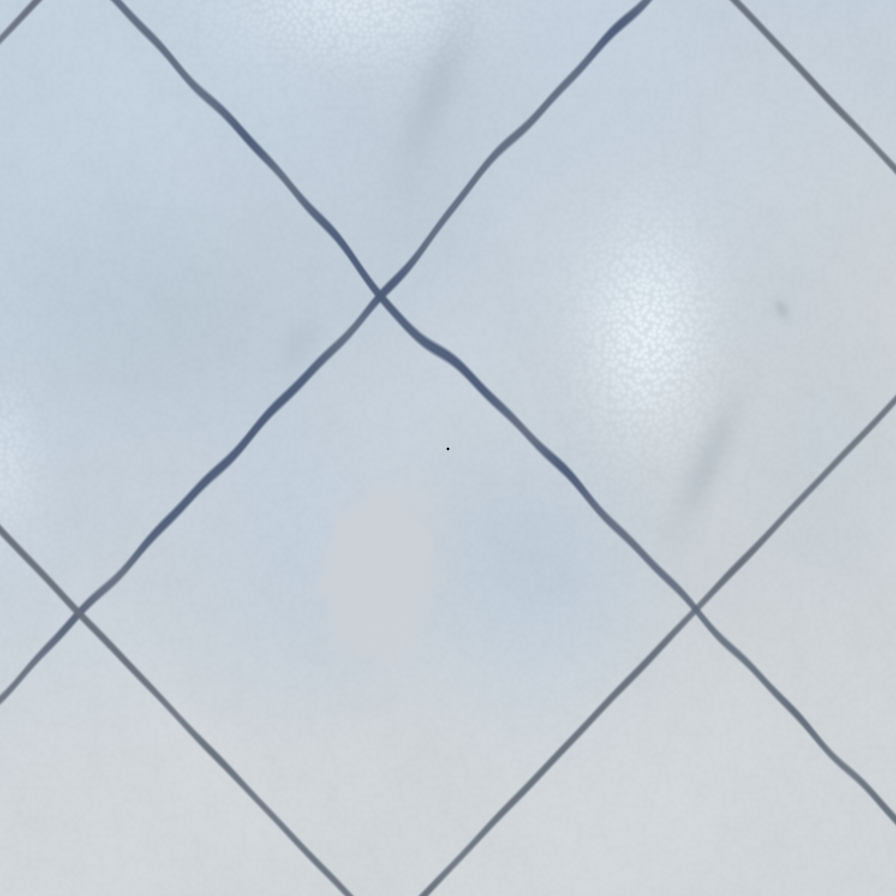
Write a WebGL 1 fragment shader that draws this texture.

```glsl
precision highp float;
// Pale glazed tiles laid on the diagonal, parted by thin hand-drawn dark seams.
// Two families of repeated lines make the lattice; the middle line of each
// wanders. Soft blobs add glare and stains, cellular noise adds the grain.
uniform vec2 u_resolution;

const float SLOPE = 1.05;      // steepness of both seam families
const float SPACING = 0.7260;  // vertical distance between parallel seams
const float RISING_START = 0.770;
const float FALLING_START = -0.1348;

const vec3 GLAZE_BLUE = vec3(0.758, 0.812, 0.868);
const vec3 GLAZE_GREY = vec3(0.806, 0.827, 0.843);
const vec3 SHADE = vec3(0.705, 0.765, 0.815);
const vec3 GLARE = vec3(0.910, 0.950, 0.975);
const vec3 STAIN = vec3(0.805, 0.820, 0.845);
const vec3 SMUDGE = vec3(0.620, 0.665, 0.705);
const vec3 SEAM_GREY = vec3(0.400, 0.435, 0.480);
const vec3 SEAM_NAVY = vec3(0.300, 0.355, 0.465);

vec2 hash2(vec2 p) {
  p = vec2(dot(p, vec2(127.1, 311.7)), dot(p, vec2(269.5, 183.3)));
  return fract(sin(p) * 43758.55);
}

// Distance to the nearest jittered point, in cells.
float cellular(vec2 p) {
  vec2 cell = floor(p), local = fract(p);
  float nearest = 2.0;
  for (int j = -1; j <= 1; j++) {
    for (int i = -1; i <= 1; i++) {
      vec2 offset = vec2(float(i), float(j));
      nearest = min(nearest, length(offset + hash2(cell + offset) - local));
    }
  }
  return nearest;
}

// Smooth drift made of layered sines, about -1 to 1.
float drift(vec2 p) {
  return 0.5 * sin(p.x * 5.0 + 1.7 * sin(p.y * 4.0))
       + 0.3 * sin(p.y * 9.0 + 2.0 * sin(p.x * 7.0))
       + 0.2 * sin(dot(p, vec2(17.0, 13.0)));
}

// Soft elliptical spot, leaning by shear.
float blob(vec2 p, vec2 centre, vec2 radius, float shear) {
  vec2 d = p - centre;
  d.x -= shear * d.y;
  d /= radius;
  return exp(-dot(d, d));
}

// Small tremble of a seam drawn by hand.
float tremble(float x, float phase) {
  return 0.0018 * sin(x * 53.0 + phase) + 0.0012 * sin(x * 97.0 + phase * 2.0);
}

// x: distance to the closest seam, y: 1 on the wandering middle seam.
vec2 seam(float coord, float start, float bend, float shake) {
  float index = floor((coord - start) / SPACING + 0.5);
  float middle = 1.0 - min(abs(index), 1.0);
  float gap = coord - start - index * SPACING;
  gap -= mix(0.2 * shake, bend + shake, middle);
  return vec2(abs(gap) / length(vec2(1.0, SLOPE)), middle);
}

// Lays one seam over the glaze; its ink thins and thickens along the way.
vec3 paintSeam(vec3 colour, vec2 line, vec2 p, float pixel) {
  float wear = line.y * smoothstep(0.10, 0.50, p.y);
  float press = 0.5 + 0.5 * sin(p.x * 31.0 + 2.0 * sin(p.y * 19.0));
  float halfWidth = mix(0.0033, 0.0041, wear) + 0.0005 * press;
  float soft = 0.0018 + 0.5 * pixel;
  float core = 1.0 - smoothstep(halfWidth - soft, halfWidth + soft, line.x);
  vec3 ink = mix(SEAM_GREY, SEAM_NAVY, wear * (0.5 + 0.5 * press));
  return mix(colour, ink, core * (0.88 + 0.08 * press));
}

vec3 glaze(vec2 p) {
  float grain = cellular(p * 150.0);
  float mottle = cellular(p * vec2(46.0, 38.0));
  float grey = smoothstep(0.30, 0.95, 0.50 * p.x + 0.85 * (1.0 - p.y));
  grey -= 0.80 * blob(p, vec2(0.600, 0.350), vec2(0.120, 0.140), 0.0);
  grey -= 0.45 * blob(p, vec2(0.340, 0.350), vec2(0.120, 0.170), 0.0);
  vec3 colour = mix(GLAZE_BLUE, GLAZE_GREY, clamp(grey + 0.10 * drift(p) + 0.1, 0.0, 1.0));

  // Broad shading: dim left and centre, lighter towards the lower edge
  float shade = 0.50 * blob(p, vec2(0.170, 0.660), vec2(0.210, 0.130), 0.2)
              + 0.30 * blob(p, vec2(0.560, 0.380), vec2(0.200, 0.120), 0.0)
              + 0.30 * blob(p, vec2(0.930, 0.500), vec2(0.100, 0.130), 0.0)
              + 0.25 * blob(p, vec2(0.480, 0.800), vec2(0.080, 0.150), 0.3);
  colour = mix(colour, SHADE, shade);
  colour += 0.012 * (1.0 - smoothstep(0.05, 0.40, p.y));
  colour += 0.007 * drift(p * 2.3 + 4.0) + 0.016 * (0.5 - grain) + 0.010 * (0.5 - mottle);

  // Stained patch and grey smudges
  float patchEdge = blob(p, vec2(0.423, 0.365), vec2(0.065, 0.105), 0.1);
  patchEdge += 0.10 * drift(p * 6.0) + 0.15 * (0.5 - mottle);
  colour = mix(colour, STAIN, 0.85 * smoothstep(0.22, 0.60, patchEdge));
  float dirt = 0.36 * blob(p, vec2(0.490, 0.910), vec2(0.024, 0.085), 0.35)
             + 0.38 * blob(p, vec2(0.790, 0.485), vec2(0.020, 0.065), 0.40)
             + 0.20 * blob(p, vec2(0.335, 0.615), vec2(0.022, 0.030), 0.30)
             + 0.45 * blob(p, vec2(0.873, 0.655), vec2(0.008, 0.011), -0.3);
  colour = mix(colour, SMUDGE, dirt);

  // Glare breaking into sparkles
  float shine = blob(p, vec2(0.723, 0.629), vec2(0.062, 0.105), 0.0)
              + 0.65 * blob(p, vec2(0.390, 1.000), vec2(0.125, 0.065), 0.0)
              + 0.40 * blob(p, vec2(0.000, 0.490), vec2(0.040, 0.080), 0.0);
  float sparkle = 1.0 - smoothstep(0.1, 0.7, grain);
  return mix(colour, GLARE, clamp(shine * (0.50 + 0.45 * sparkle), 0.0, 1.0));
}

void main() {
  vec2 p = gl_FragCoord.xy / u_resolution;
  float pixel = 1.0 / min(u_resolution.x, u_resolution.y);
  // Bends of the two middle seams
  float slip = mix(0.009, -0.014, smoothstep(0.43, 0.54, p.x));
  float bump = 0.021 * exp(-pow((p.x - 0.445) / 0.065, 2.0));
  vec2 rising = seam(1.0 - p.y + SLOPE * p.x, RISING_START, slip, tremble(p.x, 0.6));
  vec2 falling = seam(1.0 - p.y - SLOPE * p.x, FALLING_START, bump, tremble(p.x, 2.9));
  vec3 colour = paintSeam(paintSeam(glaze(p), rising, p, pixel), falling, p, pixel);
  // Tiny black fleck near the centre
  colour *= smoothstep(0.0006, 0.0012 + pixel, length(p - vec2(0.5, 0.499)));
  gl_FragColor = vec4(colour, 1.0);
}
```
